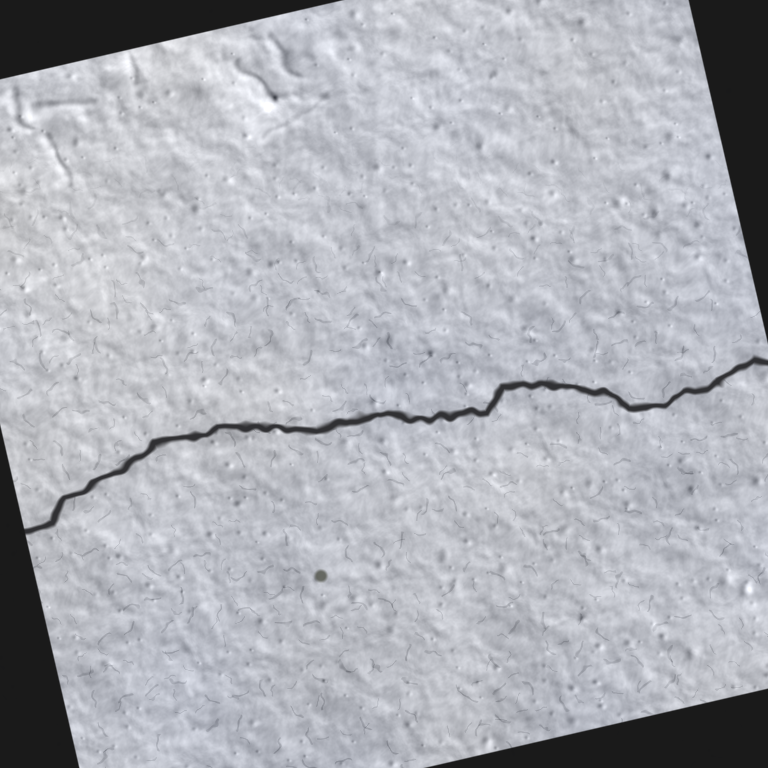
A Shadertoy shader for this texture:

```glsl
// Tilted square of rough pale plaster on black, split by one long dark crack.
#define TILT 0.227
#define HALF_SIZE 0.499
#define CRACK_WIDTH 0.0036
#define CRACK_JITTER 0.0042
#define RELIEF 0.34
#define MOTTLE 0.11
#define BACKDROP vec3(0.10)
#define PLASTER vec3(0.735, 0.748, 0.785)
#define CRACK_COLOR vec3(0.19, 0.19, 0.20)

float hash(vec2 p) { return fract(sin(dot(p, vec2(127.1, 311.7))) * 43758.55); }

float noise(vec2 p) {
    vec2 i = floor(p), f = fract(p);
    f = f * f * (3.0 - 2.0 * f);
    return mix(mix(hash(i), hash(i + vec2(1, 0)), f.x),
               mix(hash(i + vec2(0, 1)), hash(i + vec2(1, 1)), f.x), f.y);
}

float fbm(vec2 p) {
    float sum = 0.0, amp = 0.5;
    for (int i = 0; i < 4; i++) {
        sum += amp * noise(p);
        p = mat2(1.6, 1.2, -1.2, 1.6) * p + 7.3;
        amp *= 0.5;
    }
    return sum;
}

mat2 rot(float a) { return mat2(cos(a), -sin(a), sin(a), cos(a)); }

float segment(vec2 p, vec2 a, vec2 b) {
    vec2 d = b - a;
    return length(p - a - d * clamp(dot(p - a, d) / dot(d, d), 0.0, 1.0));
}

float blob(vec2 p, float r) { return exp(-dot(p, p) / (r * r)); }

// Distance to the main crack, roughened by noise
float crackDistance(vec2 p) {
    const vec2 path[22] = vec2[](
        vec2(.034, .307), vec2(.068, .318), vec2(.086, .354), vec2(.120, .367),
        vec2(.163, .391), vec2(.202, .424), vec2(.267, .432), vec2(.284, .444),
        vec2(.345, .444), vec2(.410, .439), vec2(.492, .461), vec2(.547, .453),
        vec2(.635, .465), vec2(.655, .493), vec2(.703, .501), vec2(.794, .487),
        vec2(.820, .470), vec2(.862, .473), vec2(.892, .490), vec2(.935, .499),
        vec2(.979, .534), vec2(1.01, .527));
    p += CRACK_JITTER * (vec2(noise(p * 75.0), noise(p * 75.0 + 31.0)) - 0.5) * 2.0;
    float d = 1.0;
    for (int i = 0; i < 21; i++) d = min(d, segment(p, path[i], path[i + 1]));
    return d;
}

// Short curved hairlines, at most one per cell
float hairlines(vec2 p, float scale, float density) {
    vec2 q = p * scale, id = floor(q);
    vec2 f = fract(q) - 0.5 - 0.3 * (vec2(hash(id + 3.1), hash(id + 8.7)) - 0.5);
    f = rot(6.28 * hash(id + 5.3)) * f;
    f.y += 0.7 * f.x * f.x + 0.16 * (noise(q * 5.0) - 0.5);
    float d = segment(f, vec2(-0.27, 0), vec2(0.27, 0));
    return step(hash(id), density) * (1.0 - smoothstep(0.01, 0.065, d));
}

// Small pits: dark hollow with a lit rim
float pits(vec2 p, float scale, float density) {
    vec2 q = p * scale, id = floor(q);
    vec2 f = fract(q) - 0.5 - 0.4 * (vec2(hash(id + 1.7), hash(id + 6.1)) - 0.5);
    float r = mix(0.07, 0.16, hash(id + 9.2));
    return step(hash(id + 4.4), density) * (0.7 * blob(f - vec2(0.12, -0.08), r) - blob(f, r));
}

// Dents and ridges along the upper edge
float dents(vec2 p) {
    const vec4 strokes[8] = vec4[](
        vec4(.018, .880, .042, .835), vec4(.062, .820, .090, .765),
        vec4(.172, .930, .184, .892), vec4(.310, .922, .355, .872),
        vec4(.355, .872, .388, .878), vec4(.345, .825, .425, .872),
        vec4(.050, .862, .125, .870), vec4(.352, .950, .392, .905));
    vec2 w = p + 0.016 * (vec2(noise(p * 45.0), noise(p * 45.0 + 17.0)) - 0.5);
    float shade = 0.0;
    for (int i = 0; i < 8; i++) {
        vec4 s = strokes[i];
        float low = segment(w, s.xy, s.zw);
        float lit = segment(w + vec2(0.008, 0.007), s.xy, s.zw);
        shade += 0.13 * exp(-lit * lit / 0.00006) - 0.18 * exp(-low * low / 0.000025);
    }
    return shade;
}

// Pale raised bumps, shadowed on the left
float bumps(vec2 p) {
    const vec2 spots[5] = vec2[](vec2(.876, .773), vec2(.811, .740),
        vec2(.950, .246), vec2(.975, .231), vec2(.906, .150));
    float shade = 0.0;
    for (int i = 0; i < 5; i++)
        shade += 0.20 * blob(p - spots[i], 0.007) - 0.22 * blob(p - spots[i] + vec2(0.008, 0.003), 0.006);
    return shade;
}

void mainImage(out vec4 fragColor, in vec2 fragCoord) {
    vec2 uv = fragCoord / iResolution.xy;
    float px = 1.0 / iResolution.y;
    vec2 p = rot(-TILT) * (uv - 0.5);
    p = vec2(dot(uv - 0.5, vec2(cos(TILT), sin(TILT))), dot(uv - 0.5, vec2(-sin(TILT), cos(TILT))));

    // Broad light: brighter and warmer at upper left
    float glow = blob(uv - vec2(0.08, 0.72), 0.42);
    float tone = 0.05 * glow + 0.03 * (uv.y - 0.5) + MOTTLE * (fbm(p * 9.0) - 0.47);
    vec3 col = PLASTER + tone + vec3(0.012, 0.004, -0.016) * (glow + noise(p * 6.0) - 0.4);

    // Surface grain, lit from the upper right
    vec2 q = p + 0.01 * noise(p * 30.0);
    float grain = fbm(q * 48.0) - fbm(q * 48.0 + vec2(0.28, 0.24));
    float lumps = fbm(q * 17.0 + 4.0) - fbm(q * 17.0 + vec2(4.22, 4.2));
    float upper = smoothstep(0.65, 0.95, uv.y) * (1.0 - smoothstep(0.3, 0.7, uv.x));
    col += RELIEF * (grain + lumps * (0.5 + upper)) + 0.09 * (fbm(p * 95.0) - 0.47);

    // Fine damage
    float worn = smoothstep(0.9, 0.55, uv.y);
    col -= worn * (0.10 * hairlines(p, 27.0, 0.45) + 0.08 * hairlines(p + 0.37, 39.0, 0.35));
    col += 0.20 * pits(p, 24.0, 0.22) + 0.15 * pits(p + 0.61, 46.0, 0.20);
    col += dents(uv) + bumps(uv);
    col = mix(col, vec3(0.36, 0.37, 0.34), 0.9 * smoothstep(0.0105, 0.005, length(uv - vec2(0.418, 0.25))));

    // Main crack with a soft shadow
    float d = crackDistance(uv);
    col -= 0.07 * exp(-d * 75.0);
    col = mix(CRACK_COLOR, col, smoothstep(CRACK_WIDTH * 0.4, CRACK_WIDTH * 1.5 + px, d));

    // Tilted outline
    float edge = max(abs(p.x), abs(p.y)) - HALF_SIZE;
    col = mix(clamp(col, 0.0, 1.0), BACKDROP, smoothstep(-px, px, edge));
    fragColor = vec4(col, 1.0);
}
```
